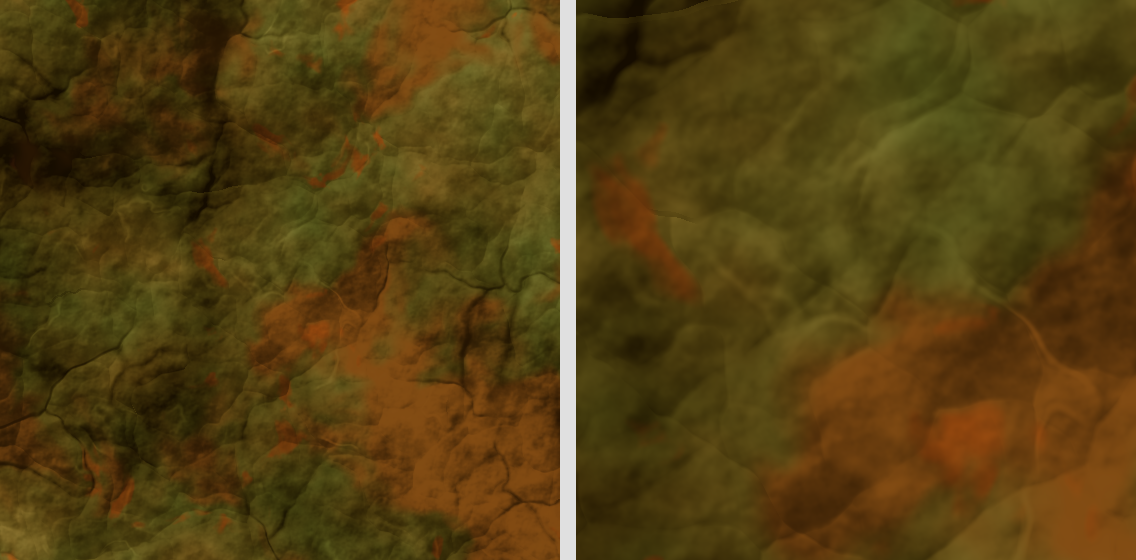
Left, the full canvas; right, a detail of the centre.
Reproduce this texture procedurally as a Shadertoy shader.

```glsl
// Weathered rock face: olive moss, chipped relief, dark crevices and rust stains.

float hash(vec2 p) {
    vec3 q = fract(vec3(p.xyx) * 0.1031);
    q += dot(q, q.yzx + 33.33);
    return fract((q.x + q.y) * q.z);
}

float noise(vec2 p) {
    vec2 i = floor(p), f = fract(p);
    f = f * f * (3.0 - 2.0 * f);
    return mix(mix(hash(i), hash(i + vec2(1, 0)), f.x),
               mix(hash(i + vec2(0, 1)), hash(i + vec2(1, 1)), f.x), f.y);
}

float fbm(vec2 p) {
    float sum = 0.0, amp = 0.53;
    for (int i = 0; i < 4; i++) {
        sum += amp * noise(p);
        p = mat2(1.6, 1.2, -1.2, 1.6) * p + 17.3;
        amp *= 0.5;
    }
    return sum;
}

// Tilted, domed stone chips: x = height, y = gap to the next chip.
vec2 chips(vec2 p) {
    vec2 cell = floor(p);
    float best = -9.0, second = -9.0;
    for (int y = -1; y <= 1; y++)
    for (int x = -1; x <= 1; x++) {
        vec2 id = cell + vec2(x, y);
        vec2 d = p - id - vec2(hash(id + 3.1), hash(id + 41.7));
        vec2 tilt = vec2(hash(id + 11.9), hash(id + 67.3)) - 0.5;
        float h = 0.35 * hash(id + 23.0) + dot(d, tilt) - 0.75 * dot(d, d);
        second = max(second, min(best, h));
        best = max(best, h);
    }
    return vec2(best, best - second);
}

vec2 warp(vec2 p) {
    return p + 0.13 * (vec2(fbm(p * 7.0), fbm(p * 7.0 + 31.0)) - 0.5);
}

float relief(vec2 p) {
    vec2 w = warp(p);
    return chips(w * 6.5).x / 6.5
         + 0.8 * chips(w * 15.0 + 5.0).x / 15.0
         + 0.04 * fbm(p * 24.0);
}

// Soft round region around a centre.
float blob(vec2 p, vec2 centre, float radius) {
    vec2 d = (p - centre) / radius;
    return exp(-dot(d, d));
}

void mainImage(out vec4 fragColor, in vec2 fragCoord) {
    vec2 p = fragCoord / iResolution.y;
    vec2 w = warp(p);

    // Broad light and shade, then fine mottling
    float tone = 0.295 + 0.34 * (fbm(p * 4.0 + 8.0) - 0.5);
    tone += 0.16 * (fbm(p * 48.0) - 0.5);
    tone += 0.03 * blob(p, vec2(0.65, 0.75), 0.3);

    // Side light on the chips
    float stepSize = 0.004;
    vec2 toLight = vec2(-0.55, 0.83);
    float slope = (relief(p) - relief(p + stepSize * toLight)) / stepSize;
    tone += 0.055 * tanh(0.9 * slope);

    // Broken cracks between chips
    float crack = 1.0 - smoothstep(0.0, 0.08, chips(w * 6.5).y);
    tone -= 0.08 * crack * smoothstep(0.46, 0.6, fbm(p * 6.0 + 50.0));

    // Pale thin ridges, and long diagonal ones at the lower left
    float ridge = 1.0 - smoothstep(0.0, 0.03, abs(fbm(w * 7.0 + 90.0) - 0.5));
    tone += 0.06 * ridge * smoothstep(0.48, 0.62, fbm(p * 8.0 + 70.0));
    vec2 grain = vec2(dot(w, vec2(0.66, 0.75)) * 3.0, dot(w, vec2(0.75, -0.66)) * 14.0);
    float streak = 1.0 - smoothstep(0.0, 0.12, abs(noise(grain + 4.0) - 0.5));
    tone += 0.05 * streak * blob(p, vec2(0.2, 0.28), 0.22);

    // Main crevice, bending left near the bottom, and a shaded ledge beside it
    float path = 0.36 + 0.04 * smoothstep(0.5, 1.0, p.y)
               - 0.2 * (1.0 - smoothstep(0.02, 0.4, p.y));
    float across = (w.x - path) / (0.018 + 0.03 * noise(p * 6.0));
    tone -= 0.13 * exp(-across * across) * (0.45 + 0.55 * smoothstep(0.1, 0.4, p.y));
    float ledge = (w.y - 0.72 + 0.25 * p.x) / 0.05;
    tone -= 0.09 * exp(-ledge * ledge) * (1.0 - smoothstep(0.28, 0.42, p.x));
    tone -= 0.05 * blob(p, vec2(0.5, 0.04), 0.13);

    // Moss: olive ramp with a drift between green and brown
    tone = clamp(tone, 0.08, 0.5);
    vec3 color = vec3(tone, 0.95 * tone - 0.03, 0.75 * tone * tone - 0.005);
    float drift = fbm(p * 9.0 + 120.0) - 0.5;
    color *= 1.0 + drift * vec3(-0.35, 0.15, 0.3);

    // Rust: stains gathered in the right-hand corners
    float corner = blob(p, vec2(0.97, 0.08), 0.26);
    float bias = 0.24 * corner + 0.15 * blob(p, vec2(0.76, 0.25), 0.11)
               + 0.18 * blob(p, vec2(1.0, 0.97), 0.14);
    float stain = smoothstep(0.59, 0.74, fbm(w * 5.5 + 200.0) + bias);
    float heat = smoothstep(0.13, 0.42, tone + 0.07 * corner);
    vec3 rust = mix(vec3(0.17, 0.09, 0.01), vec3(0.52, 0.29, 0.07), heat);
    color = mix(color, rust, 0.9 * stain);

    // Small red-orange flecks
    float fleck = smoothstep(0.7, 0.8, fbm(w * 13.0 + 310.0));
    color = mix(color, vec3(1.5, 0.68, 0.12) * tone, 0.75 * fleck);

    fragColor = vec4(max(color, 0.0), 1.0);
}
```
